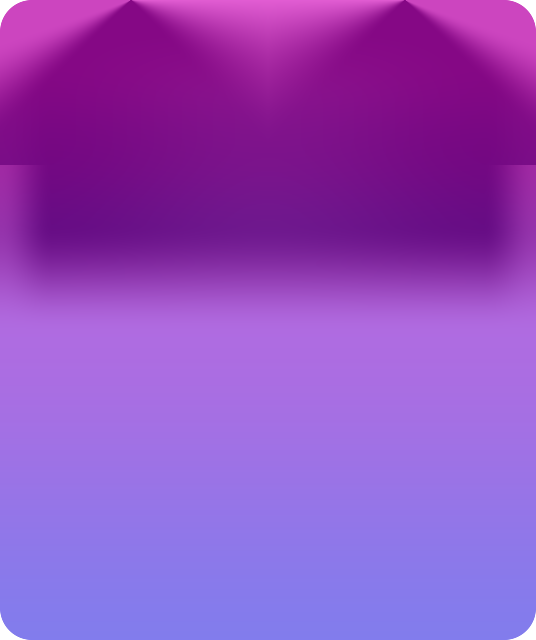
This background is drawn by a WebGL 2 fragment shader. Its source:

```glsl
#version 300 es
precision highp float;

uniform vec2 u_resolution;
out vec4 fragColor;

const vec3 PINK = vec3(0.80, 0.27, 0.75);
const vec3 BRIGHT_PINK = vec3(0.89, 0.37, 0.83);
const vec3 MAGENTA = vec3(0.52, 0.03, 0.52);
const vec3 PLUM = vec3(0.46, 0.03, 0.51);
const vec3 INDIGO = vec3(0.40, 0.05, 0.52);
const vec3 ORCHID = vec3(0.69, 0.42, 0.88);
const vec3 PERIWINKLE = vec3(0.50, 0.49, 0.93);

float roundedBox(vec2 p, vec2 halfSize, float radius) {
    vec2 d = abs(p) - halfSize + radius;
    return length(max(d, 0.0)) + min(max(d.x, d.y), 0.0) - radius;
}

// Soft base colour, from pink at the top to periwinkle at the bottom
vec3 baseGradient(float depth) {
    vec3 upper = mix(PINK, ORCHID, smoothstep(0.2, 0.54, depth));
    return mix(upper, PERIWINKLE, smoothstep(0.46, 1.08, depth));
}

// Dark band, slightly lighter along the centre line
vec3 bandColor(float depth, float centreDistance) {
    vec3 color = mix(MAGENTA, PLUM, smoothstep(0.1, 0.25, depth));
    color = mix(color, INDIGO, smoothstep(0.22, 0.38, depth));
    float lift = 1.0 - smoothstep(0.0, 0.36, centreDistance);
    return color + vec3(0.03, 0.045, 0.035) * lift * smoothstep(0.03, 0.16, depth);
}

// Band opacity: blurred below, with a step in the side glow
float bandMask(float depth, float edgeDistance, float stepDepth, float aa) {
    float bottom = 1.0 - smoothstep(0.35, 0.52, depth);
    float below = smoothstep(stepDepth - aa, stepDepth + aa, depth);
    float glow = 1.0 - smoothstep(0.0, 0.082, edgeDistance);
    return bottom * (1.0 - glow * mix(0.08, 0.52, below));
}

// Conic light fanning out from an apex on the top edge
vec3 addFan(vec3 color, vec2 fromApex) {
    float angle = degrees(atan(fromApex.y, abs(fromApex.x)));
    float inner = 1.0 - smoothstep(-22.0, 48.0, angle);
    float innerLight = clamp(inner * 1.28, 0.0, 1.0);
    float outerLight = 1.0 - smoothstep(18.0, 46.0, angle);
    return fromApex.x < 0.0
        ? mix(color, BRIGHT_PINK, innerLight)
        : mix(color, PINK, outerLight);
}

void main() {
    float aspect = u_resolution.x / u_resolution.y;
    float aa = 1.0 / u_resolution.y;
    vec2 p = gl_FragCoord.xy / u_resolution.y;
    float depth = 1.0 - p.y;
    float halfWidth = 0.5 * aspect;
    float centreDistance = abs(p.x - halfWidth);

    // Base and dark band
    vec3 band = bandColor(depth, centreDistance);
    vec2 apex = vec2(0.511 * halfWidth, 0.0);
    band = addFan(band, vec2(centreDistance, depth) - apex);
    float mask = bandMask(depth, halfWidth - centreDistance, 0.2578, 0.5 * aa);
    vec3 color = mix(baseGradient(depth), band, mask);

    // Rounded card on white
    float card = roundedBox(p - vec2(halfWidth, 0.5), vec2(halfWidth, 0.5), 0.05);
    color = mix(color, vec3(1.0), smoothstep(-0.5 * aa, 0.5 * aa, card));
    fragColor = vec4(color, 1.0);
}
```
